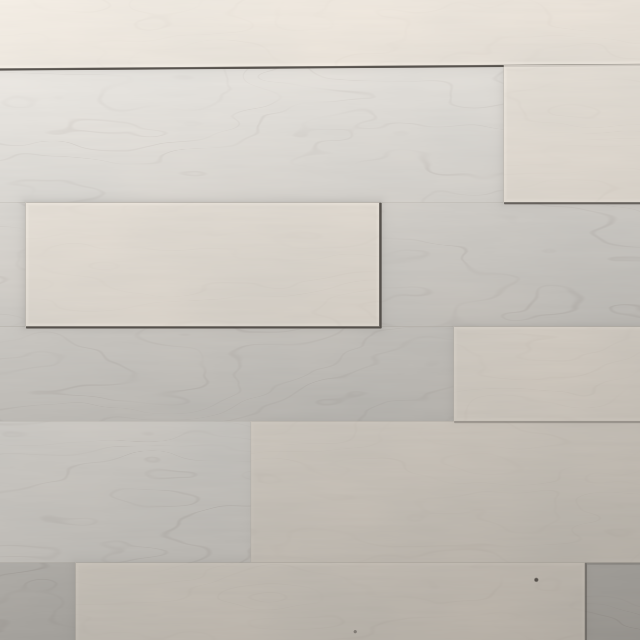
A three.js fragment shader for this texture:

```glsl
// Whitewashed timber wall cladding: six courses of staggered, raised and recessed planks.
#define SEAM_SOFTNESS 0.0012
#define SHADOW_OFFSET vec2(0.002, -0.002)
#define SHADOW_WIDTH 0.0022
#define HALO_WIDTH 0.006
#define GRAIN_STRENGTH 0.022
#define LIGHT_BOTTOM 0.71
#define LIGHT_TOP 0.92
#define SHADOW_COLOR vec3(0.29, 0.27, 0.25)
#define SEAM_COLOR vec3(0.60, 0.58, 0.54)
#define OUTSIDE 1.2

varying vec2 vUv;

float hash(vec2 p) {
  vec3 q = fract(vec3(p.xyx) * 0.1031);
  q += dot(q, q.yzx + 33.33);
  return fract((q.x + q.y) * q.z);
}

float noise(vec2 p) {
  vec2 cell = floor(p), f = fract(p);
  f = f * f * (3.0 - 2.0 * f);
  return mix(mix(hash(cell), hash(cell + vec2(1.0, 0.0)), f.x),
             mix(hash(cell + vec2(0.0, 1.0)), hash(cell + 1.0), f.x), f.y);
}

float fbm(vec2 p) {
  float sum = 0.0, gain = 0.5;
  for (int i = 0; i < 4; i++) {
    sum += gain * noise(p);
    p = p * 2.03 + 17.3;
    gain *= 0.5;
  }
  return sum;
}

// Course: bottom edge, two joints, lift (positive raises odd planks, negative even ones).
vec4 course(float row) {
  if (row < 0.5) return vec4(-0.2, 0.118, 0.914, 0.5);
  if (row < 1.5) return vec4(0.121, 0.392, OUTSIDE, 0.25);
  if (row < 2.5) return vec4(0.342, 0.709, OUTSIDE, 0.6);
  if (row < 3.5) return vec4(0.490, 0.040, 0.593, 1.0);
  if (row < 4.5) return vec4(0.684, 0.787, OUTSIDE, 0.85);
  if (row < 5.5) return vec4(0.893, OUTSIDE, OUTSIDE, -1.0);
  return vec4(OUTSIDE);
}

// Signed distance to one plank; also returns its lift.
float plank(vec2 p, float row, float column, out float lift) {
  vec4 c = course(row);
  float top = course(row + 1.0).x;
  float tilt = 0.007 * p.x;
  c.x += tilt * step(4.5, row);
  top += tilt * step(3.5, row);
  float left = column < 0.5 ? -0.2 : (column < 1.5 ? c.y : c.z);
  float right = column < 0.5 ? c.y : (column < 1.5 ? c.z : OUTSIDE + 0.1);
  float odd = mod(column, 2.0);
  lift = max(c.w, 0.0) * odd + max(-c.w, 0.0) * (1.0 - odd);
  vec2 lo = vec2(left, c.x), hi = vec2(right, top);
  vec2 d = abs(p - 0.5 * (lo + hi)) - 0.5 * (hi - lo);
  return length(max(d, 0.0)) + min(max(d.x, d.y), 0.0);
}

// Pale stain with broad mottling, fine fibres and wavy growth lines.
vec3 woodColor(vec2 p, float lift, vec2 id) {
  float seed = hash(id + 3.7);
  float raised = smoothstep(0.0, 0.25, lift);
  vec2 q = p + seed * 19.0;
  float light = mix(LIGHT_BOTTOM, LIGHT_TOP, p.y) - 0.06 * (p.x - 0.5);
  light -= 0.10 * (1.0 - p.y) * (1.0 - raised) * mix(1.0, 0.25, step(0.5, id.x) * step(id.x, 1.5));
  vec3 color = light + mix(vec3(0.0, -0.012, -0.032), vec3(0.006, -0.018, -0.052), raised);
  float mottle = fbm(q * vec2(5.0, 9.0)) - 0.47;
  float fibre = fbm(q * vec2(12.0, 170.0)) - 0.47;
  float rings = abs(fract(11.0 * fbm(q * vec2(2.2, 8.0)) + 8.0 * q.y) - 0.5);
  float growth = (1.0 - smoothstep(0.0, 0.09, rings)) * noise(q * vec2(14.0, 24.0));
  color += GRAIN_STRENGTH * (1.5 * mottle + 0.7 * fibre);
  color -= GRAIN_STRENGTH * growth * mix(1.7, 0.65, raised) * vec3(0.9, 1.0, 1.0);
  return color + 0.012 * (seed - 0.5) + vec3(0.012, 0.0, -0.008) * mottle;
}

void main() {
  vec2 p = vUv;
  vec3 color = SEAM_COLOR;
  float surface = 0.0, lift = 0.0;

  // Plank faces with a light bevel along raised edges
  for (int i = 0; i < 6; i++) for (int j = 0; j < 3; j++) {
    vec2 id = vec2(float(i), float(j));
    float d = plank(p, id.x, id.y, lift);
    float cover = 1.0 - smoothstep(-SEAM_SOFTNESS, SEAM_SOFTNESS, d);
    if (cover > 0.0) {
      float bevel = lift * smoothstep(-0.007, -0.002, d);
      color = mix(color, woodColor(p, lift, id) + 0.025 * bevel, cover);
      surface = mix(surface, lift, cover);
    }
  }

  // Dark edge lines and soft halos on lower neighbours
  float shade = 0.0, halo = 0.0;
  for (int i = 0; i < 6; i++) for (int j = 0; j < 3; j++) {
    float d = plank(p, float(i), float(j), lift);
    float drop = max(lift - surface, 0.0);
    float shadowDist = plank(p - SHADOW_OFFSET, float(i), float(j), lift);
    shade = max(shade, drop * (1.0 - smoothstep(0.0004, SHADOW_WIDTH, shadowDist)));
    halo = max(halo, drop * exp(-max(d, 0.0) / HALO_WIDTH));
  }
  color *= 1.0 - 0.09 * halo;
  color = mix(color, SHADOW_COLOR, 0.9 * shade);

  // Small pin knots
  for (int i = 0; i < 2; i++) {
    float k = float(i);
    float r = length(p - mix(vec2(0.838, 0.094), vec2(0.555, 0.013), k));
    color = mix(color, SHADOW_COLOR, (0.9 - 0.4 * k) * (1.0 - smoothstep(0.0015, 0.0045 - 0.001 * k, r)));
  }
  gl_FragColor = vec4(clamp(color, 0.0, 1.0), 1.0);
}
```
